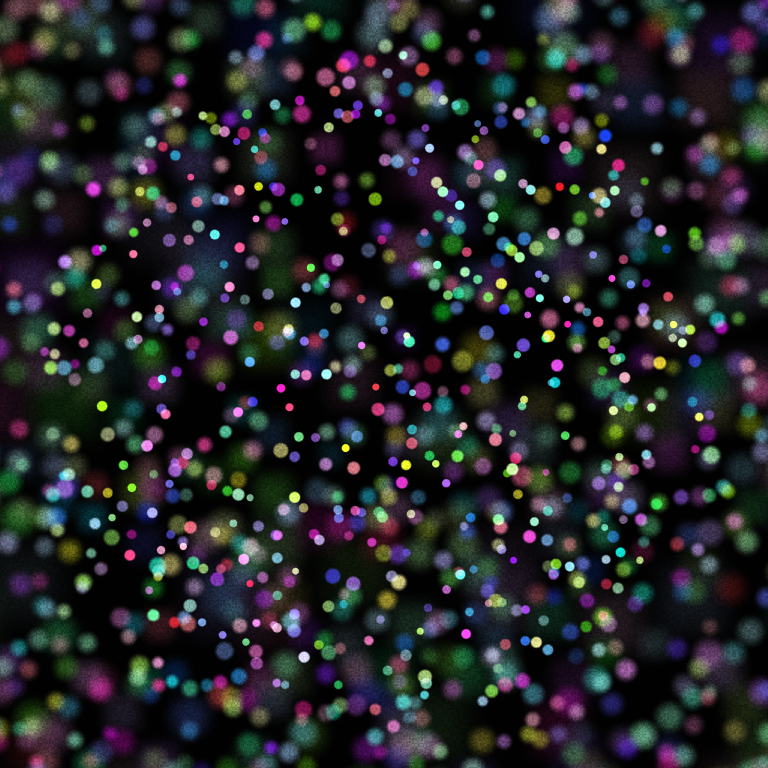
Reproduce this background procedurally as a three.js fragment shader.

```glsl
// Coloured bokeh lights on black: faint soft squares behind, small crisp discs in front.
varying vec2 vUv;

vec3 hash3(vec3 p) {
  p = fract(p * vec3(0.1031, 0.1030, 0.0973));
  p += dot(p, p.yxz + 33.33);
  return fract((p.xxy + p.yxx) * p.zyx);
}

vec3 hueColor(float hue) {
  return clamp(abs(fract(hue + vec3(0.0, 0.667, 0.333)) * 6.0 - 3.0) - 1.0, 0.0, 1.0);
}

// Distance that turns from rounded square (power 4) to circle (power 2)
float roundDistance(vec2 d, float power) {
  vec2 q = pow(max(abs(d), 1e-5), vec2(power));
  return pow(q.x + q.y, 1.0 / power);
}

// One scattered layer of lights; focus runs from 0 (blurred) to 1 (crisp)
vec3 addLights(vec3 color, vec2 uv, float focus, float seed) {
  float cells = mix(9.0, 27.0, focus);
  vec2 offset = hash3(vec3(seed, 7.0, 3.0)).xy;
  vec2 grid = uv * cells + offset;
  for (int y = -1; y <= 1; y++) {
    for (int x = -1; x <= 1; x++) {
      vec2 cell = floor(grid) + vec2(float(x), float(y));
      vec3 place = hash3(vec3(cell + 11.0, seed * 17.0 + 1.0));
      vec3 look = hash3(vec3(cell + 53.0, seed * 29.0 + 5.0));
      vec3 tone = hash3(vec3(cell + 97.0, seed * 41.0 + 9.0));

      // Lights lose focus and thin out towards the rim of the canvas
      vec2 center = (cell + place.xy - offset) / cells;
      float rim = focus * smoothstep(0.38, 0.54, length(center - 0.5));
      if (place.z > 0.41 * (1.0 - 0.6 * rim)) continue;

      float radius = 0.036 * pow(0.16, pow(focus, 0.7)) * mix(0.75, 1.25, look.x);
      radius *= 1.0 + 0.7 * rim;
      float softness = mix(0.8, 0.2, smoothstep(0.35, 0.9, focus + 0.3 * (look.y - 0.5)));
      softness = radius * mix(softness, 0.8, rim);
      float gain = mix(0.12, 1.0, pow(focus, 1.6)) * mix(0.55, 1.15, look.z);
      gain *= 1.0 - 0.5 * rim;

      float power = mix(4.0, 2.0, smoothstep(0.0, 0.4, focus));
      float d = roundDistance(uv - center, power);
      float cover = 1.0 - smoothstep(radius - softness, radius + softness, d);
      vec3 tint = mix(vec3(1.0), hueColor(0.14 + 0.86 * tone.x), mix(0.25, 0.95, tone.y));
      color += tint * gain * cover * (1.0 - color);
    }
  }
  return min(color, 1.0);
}

void main() {
  vec3 color = vec3(0.005);
  for (int i = 0; i < 10; i++) {
    color = addLights(color, vUv, float(i) / 9.0, float(i) + 1.0);
  }

  // Fine grain, strongest on the dim glow
  float grain = hash3(vec3(floor(vUv * 512.0), 4.0)).x - 0.5;
  float brightness = max(color.r, max(color.g, color.b));
  color *= 1.0 + grain * mix(0.5, 0.12, brightness);

  gl_FragColor = vec4(color, 1.0);
}
```
